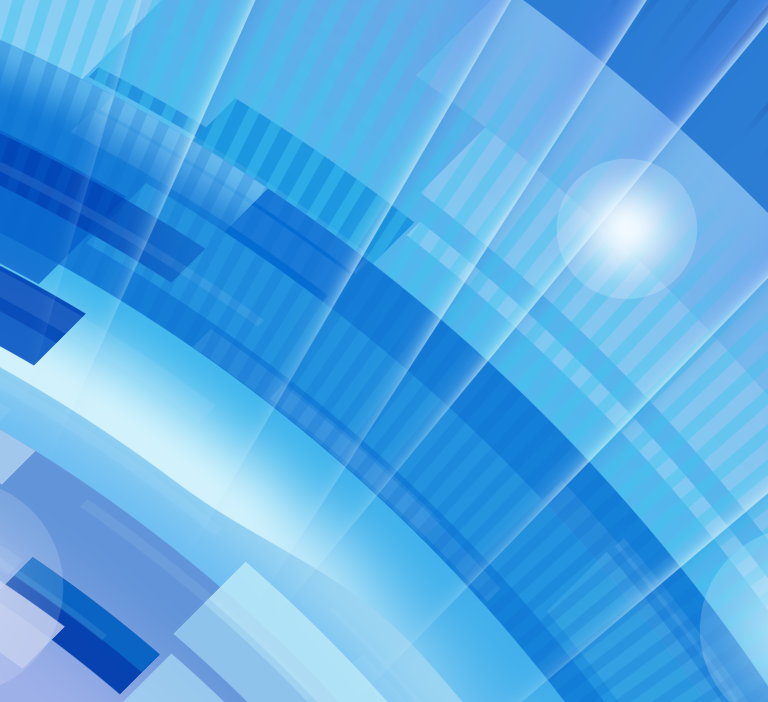
Write a Shadertoy shader that draws this background.

```glsl
const vec2 ARC_CENTER = vec2(-1.074, -1.443);
const vec2 RAY_CENTER = vec2(-0.571, -1.043);
const vec3 PALE = vec3(0.76, 0.90, 0.98);
const vec3 NAVY = vec3(0.0, 0.25, 0.70);

float radius, diagonal, blur;

float hash(float n) {
    n = fract(n * 0.1031);
    n *= n + 33.33;
    return fract(n * (n + n));
}

float over(float edge, float v) {
    return smoothstep(edge - blur, edge + blur, v);
}

// Piece of a ring, cut at both ends by diagonal lines
float arcPiece(float r0, float r1, float d0, float d1) {
    return over(r0, radius) * (1.0 - over(r1, radius))
         * over(d0, diagonal) * (1.0 - over(d1, diagonal));
}

void lay(inout vec3 color, vec3 tint, float alpha) {
    color = mix(color, tint, clamp(alpha, 0.0, 1.0));
}

// Translucent disc, brighter toward its middle
void orb(inout vec3 color, vec2 p, vec2 center, float size, float rim, float core) {
    float d = length(p - center) / size;
    float inside = 1.0 - over(size, d * size);
    lay(color, vec3(0.95, 0.98, 1.0), inside * mix(core, rim, smoothstep(0.0, 1.0, d)));
}

// Concentric zones from the inner corner outward
vec3 rings(vec2 p) {
    vec3 c = mix(vec3(0.62, 0.69, 0.91), vec3(0.38, 0.58, 0.85), smoothstep(1.82, 2.08, radius));
    lay(c, mix(vec3(0.44, 0.75, 0.95), vec3(0.60, 0.83, 0.95), smoothstep(2.12, 2.24, radius)), over(2.123, radius));
    float whiteStart = mix(2.2, 2.255, smoothstep(0.25, 0.6, p.x));
    vec3 glow = mix(vec3(0.82, 0.95, 0.99), vec3(0.26, 0.72, 0.93), smoothstep(2.22, 2.37, radius));
    lay(glow, vec3(0.26, 0.68, 0.92), 0.75 * smoothstep(0.3, 0.75, p.x));
    lay(c, glow, over(whiteStart, radius));
    lay(c, mix(vec3(0.08, 0.51, 0.85), vec3(0.08, 0.48, 0.84), p.y), over(2.369, radius));
    vec3 outer = mix(vec3(0.32, 0.72, 0.93), vec3(0.40, 0.67, 0.91), smoothstep(2.62, 2.95, radius));
    lay(c, outer, over(2.617, radius));
    lay(c, vec3(0.17, 0.49, 0.83), over(3.046, radius));
    return c;
}

// Translucent ring pieces
void pieces(inout vec3 c, vec2 p) {
    // Middle dark band
    lay(c, vec3(0.17, 0.62, 0.89), 0.65 * arcPiece(2.414, 2.531, 0.469, 9.0));
    lay(c, vec3(0.0, 0.41, 0.82), 0.8 * arcPiece(2.531, 2.617, 0.65, 0.889));
    lay(c, vec3(0.42, 0.76, 0.94), 0.8 * arcPiece(2.531, 2.617, -1.0, 0.65) * smoothstep(2.53, 2.617, radius));
    lay(c, vec3(0.30, 0.72, 0.91), 0.35 * arcPiece(2.43, 2.55, 1.65, 9.0));
    // Navy bars at the left
    lay(c, vec3(0.02, 0.37, 0.79), 0.75 * arcPiece(2.33, 2.50, -1.0, 0.46));
    lay(c, NAVY, 0.8 * arcPiece(2.429, 2.496, -1.0, 0.647) * (1.0 - 0.5 * smoothstep(0.1, 0.3, p.x)));
    lay(c, vec3(0.02, 0.33, 0.76), 0.9 * arcPiece(2.226, 2.327, -1.0, 0.569));
    lay(c, NAVY, 0.6 * arcPiece(2.27, 2.327, -1.0, 0.569));
    // Outer pieces
    lay(c, vec3(0.07, 0.57, 0.87), 0.85 * arcPiece(2.617, 2.70, 0.475, 0.907));
    lay(c, vec3(0.06, 0.52, 0.85), 0.7 * arcPiece(2.624, 2.643, 0.236, 0.475));
    lay(c, PALE, 0.4 * arcPiece(2.679, 2.706, 0.914, 9.0));
    lay(c, PALE, 0.4 * arcPiece(2.739, 2.869, 0.873, 9.0));
    lay(c, PALE, 0.2 * arcPiece(2.869, 3.046, 0.7, 9.0));
    lay(c, PALE, 0.5 * arcPiece(2.617, 3.046, -1.0, 0.23));
    // Inner pieces
    lay(c, vec3(0.73, 0.91, 0.97), 0.85 * arcPiece(2.09, 2.174, 1.15, 9.0));
    lay(c, vec3(0.60, 0.81, 0.94), 0.8 * arcPiece(2.029, 2.1, 1.15, 9.0));
    lay(c, vec3(0.70, 0.83, 0.95), 0.8 * arcPiece(2.057, 2.123, -1.0, 0.693));
    lay(c, vec3(0.0, 0.24, 0.68), 0.95 * arcPiece(1.914, 1.994, 0.84, 1.16));
    lay(c, vec3(0.04, 0.45, 0.80), 0.7 * arcPiece(1.958, 1.994, 0.84, 1.16));
    lay(c, vec3(0.64, 0.83, 0.95), 0.8 * arcPiece(1.90, 2.006, 1.175, 9.0));
    lay(c, vec3(0.72, 0.77, 0.92), 0.9 * arcPiece(1.856, 1.94, -1.0, 0.985));
    // Faint scattered slivers
    for (float i = 1.0; i < 19.0; i++) {
        float r = mix(1.95, 2.6, hash(i * 7.3));
        float start = 1.8 * hash(i * 13.7 + 2.0);
        float width = 0.006 + 0.04 * hash(i * 3.1 + 5.0);
        lay(c, PALE, 0.11 * arcPiece(r, r + width, start, start + 0.6));
    }
}

// Fine fan of stripes and dark slits
void fan(inout vec3 c, vec2 p) {
    vec2 q = p - RAY_CENTER;
    float cell = atan(q.y, q.x) / 0.0175;
    float soft = blur / (0.0175 * length(q));
    float wave = abs(fract(cell) - 0.5);
    float stripe = 1.0 - smoothstep(0.23 - soft, 0.23 + soft, wave);
    float zone = over(2.617, radius) * (1.0 - smoothstep(2.85, 3.05, radius));
    lay(c, vec3(0.25, 0.77, 0.93), 0.45 * stripe * zone);
    lay(c, vec3(0.03, 0.42, 0.81), 0.22 * stripe * over(2.369, radius) * (1.0 - over(2.617, radius)));
    float slit = 1.0 - smoothstep(0.10 - soft, 0.10 + soft, wave);
    lay(c, vec3(0.04, 0.24, 0.55), 0.8 * slit * hash(floor(cell)) * smoothstep(3.08, 3.25, radius));
}

// Long light rays: position at mid height and slant
void rays(inout vec3 c, vec2 p) {
    vec2 lines[7] = vec2[7](vec2(0.057, 0.29), vec2(0.14, 0.448), vec2(0.438, 0.581),
        vec2(0.599, 0.645), vec2(0.707, 0.826), vec2(0.993, 0.973), vec2(1.333, 1.18));
    float reach = smoothstep(2.08, 2.5, radius);
    for (int i = 0; i < 7; i++) {
        float slant = lines[i].y;
        float d = (p.x - lines[i].x - slant * (p.y - 0.5)) / sqrt(1.0 + slant * slant);
        float left = 1.0 - over(0.0, d);
        float strength = reach * (i == 0 ? 0.4 : 1.0) * mix(0.5, 1.0, smoothstep(2.45, 2.65, radius));
        lay(c, vec3(0.30, 0.48, 0.93), 0.6 * left * exp(d * 28.0) * smoothstep(2.75, 3.1, radius));
        lay(c, vec3(0.78, 0.92, 0.97), 0.75 * strength * left * exp(min(d, 0.0) * 95.0));
        lay(c, vec3(0.10, 0.45, 0.82), 0.2 * strength * (1.0 - left) * exp(-max(d, 0.0) * 60.0));
    }
}

void mainImage(out vec4 fragColor, in vec2 fragCoord) {
    vec2 p = fragCoord / iResolution.y;
    blur = 0.8 / iResolution.y;
    radius = length(p - ARC_CENTER);
    diagonal = p.x + 1.0 - p.y;
    vec3 color = rings(p);
    pieces(color, p);
    fan(color, p);
    rays(color, p);
    orb(color, p, vec2(0.893, 0.674), 0.1, 0.22, 1.0);
    orb(color, p, vec2(-0.064, 0.164), 0.154, 0.16, 0.3);
    orb(color, p, vec2(1.143, 0.103), 0.146, 0.2, 0.6);
    fragColor = vec4(color, 1.0);
}
```
